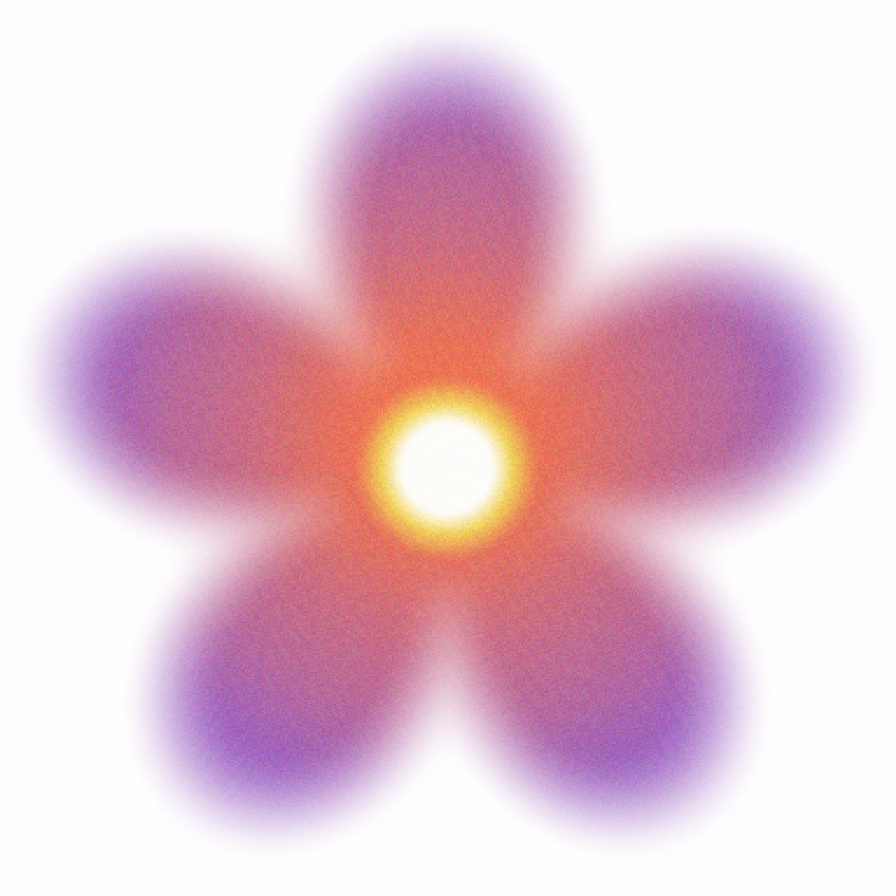
Reproduce this background procedurally as a Shadertoy shader.

```glsl
const float TAU = 6.2831853;

// Layout, in canvas units
const vec2  FLOWER_CENTER = vec2(0.499, 0.477);
const vec2  TINT_CENTER   = vec2(0.499, 0.508);
const int   PETAL_COUNT   = 5;
const float PETAL_REACH   = 0.283;  // center to widest part of a petal
const float PETAL_WIDTH   = 0.131;  // half width
const float PETAL_OUTER   = 0.156;  // widest part to tip
const float PETAL_INNER   = 0.280;  // widest part to root
const float HUB_RADIUS    = 0.160;
const float JOIN_SOFTNESS = 0.015;
const float EDGE_BLUR     = 0.058;

// Radii where the colors change
const vec2 WARM_FADE   = vec2(0.07, 0.29);
const vec2 VIOLET_FADE = vec2(0.25, 0.45);
const vec2 HALO_FADE   = vec2(0.066, 0.108);
const vec2 CORE_FADE   = vec2(0.046, 0.078);

// Grain
const float GRAIN_CELLS  = 512.0;
const float GRAIN_PETALS = 0.09;
const float GRAIN_PAPER  = 0.008;

// Palette
const vec3 PAPER  = vec3(0.996, 0.994, 0.996);
const vec3 ORANGE = vec3(0.925, 0.450, 0.330);
const vec3 ROSE   = vec3(0.755, 0.420, 0.570);
const vec3 VIOLET = vec3(0.610, 0.385, 0.760);
const vec3 YELLOW = vec3(0.945, 0.830, 0.350);
const vec3 CORE   = vec3(0.990, 0.990, 0.980);

float hash(vec2 p) {
    return fract(sin(dot(p, vec2(12.9898, 78.233))) * 43758.5453);
}

// Egg along the given axis, approximate signed distance
float petalDistance(vec2 p, vec2 axis) {
    float along = dot(p, axis) - PETAL_REACH;
    float across = dot(p, vec2(-axis.y, axis.x));
    float span = along > 0.0 ? PETAL_OUTER : PETAL_INNER;
    return PETAL_WIDTH * (length(vec2(along / span, across / PETAL_WIDTH)) - 1.0);
}

// Smooth union of the hub and the petals
float flowerDistance(vec2 p) {
    float sum = exp((HUB_RADIUS - length(p)) / JOIN_SOFTNESS);
    for (int i = 0; i < PETAL_COUNT; i++) {
        float angle = TAU * (0.25 + float(i) / float(PETAL_COUNT));
        vec2 axis = vec2(cos(angle), sin(angle));
        sum += exp(-petalDistance(p, axis) / JOIN_SOFTNESS);
    }
    return -JOIN_SOFTNESS * log(max(sum, 1e-30));
}

void mainImage(out vec4 fragColor, in vec2 fragCoord) {
    float side = min(iResolution.x, iResolution.y);
    vec2 uv = (fragCoord - 0.5 * iResolution.xy) / side + 0.5;
    vec2 p = uv - FLOWER_CENTER;
    float radius = length(p);

    // Petal tint, warm inside and violet at the tips
    float tintRadius = length(uv - TINT_CENTER);
    vec3 tint = mix(ORANGE, ROSE, smoothstep(WARM_FADE.x, WARM_FADE.y, tintRadius));
    tint = mix(tint, VIOLET, smoothstep(VIOLET_FADE.x, VIOLET_FADE.y, tintRadius));

    // Blurred flower over paper
    float cover = 1.0 - smoothstep(-EDGE_BLUR, EDGE_BLUR, flowerDistance(p));
    vec3 color = mix(PAPER, tint, cover);

    // Glowing middle
    float halo = 1.0 - smoothstep(HALO_FADE.x, HALO_FADE.y, radius);
    float core = 1.0 - smoothstep(CORE_FADE.x, CORE_FADE.y, radius);
    color = mix(color, YELLOW, halo);
    color = mix(color, CORE, core);

    // Colored grain, strongest on the petals
    vec2 cell = floor(uv * GRAIN_CELLS);
    vec3 grain = vec3(hash(cell), hash(cell + 17.3), hash(cell + 41.7)) - 0.5;
    color += grain * mix(GRAIN_PAPER, GRAIN_PETALS, cover * (1.0 - 0.85 * core));

    fragColor = vec4(clamp(color, 0.0, 1.0), 1.0);
}
```
